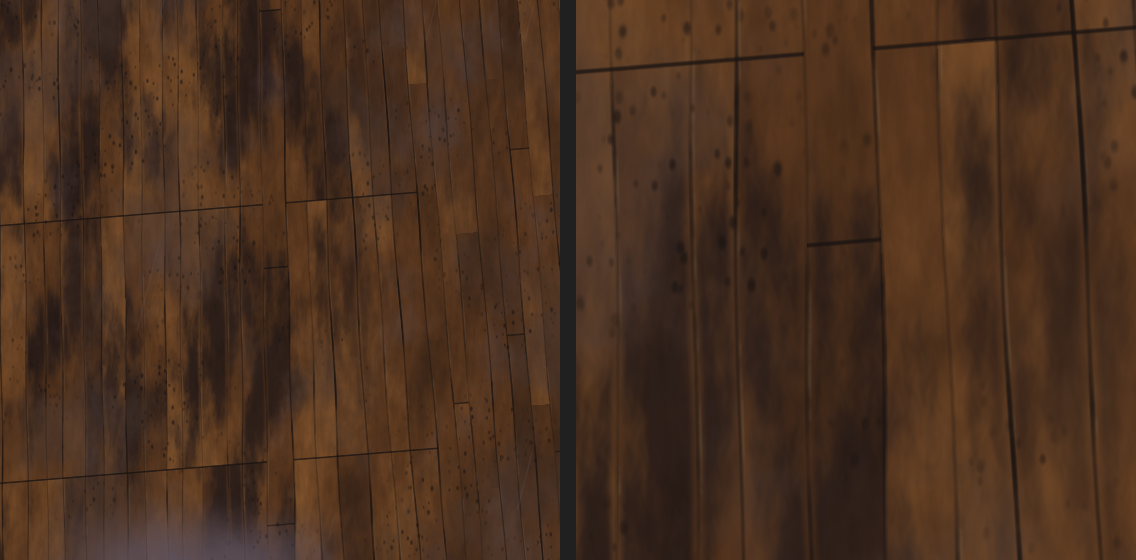
Left, the full canvas; right, a detail of the centre.
A WebGL 1 fragment shader for this texture:

```glsl
precision highp float;
// Worn, varnished floor of narrow upright boards with dark stains and violet glare.
// Jittered edges divide boards; warped layered sines give stain, grain and sheen;
// cellular points give pits, and a short loop draws fine scratches.
uniform vec2 u_resolution;

const float BOARDS = 28.0;
const float ROW_HEIGHT = 0.46;
const float ROW_START = 0.137;
const float ROW_SLOPE = 0.08;
const float STAIN_AMOUNT = 0.88;
const float PIT_CELLS = 105.0;
const vec3 WOOD_DEEP = vec3(0.255, 0.160, 0.095);
const vec3 WOOD_MID = vec3(0.335, 0.205, 0.112);
const vec3 WOOD_GOLD = vec3(0.450, 0.290, 0.155);
const vec3 STAIN = vec3(0.145, 0.100, 0.090);
const vec3 GAP = vec3(0.090, 0.070, 0.065);
const vec3 DUST = vec3(0.44, 0.36, 0.27);
const vec3 FILM = vec3(0.285, 0.215, 0.190);
const vec3 SHEEN = vec3(0.37, 0.32, 0.36);

float hash(vec2 p) {
  return fract(sin(dot(p, vec2(127.1, 311.7))) * 43758.545);
}

// Warped layered sines, roughly -0.8 to 0.8
float waves(vec2 p) {
  float sum = 0.0, amp = 0.5;
  for (int i = 0; i < 6; i++) {
    sum += amp * sin(p.x + 1.3 * sin(p.y * 0.8 + 1.0)) * sin(p.y + 1.1 * sin(p.x * 0.7));
    p = mat2(1.6, 1.2, -1.2, 1.6) * p + vec2(3.1, 1.7);
    amp *= 0.58;
  }
  return sum;
}

// Cellular pits: upright ellipses of random size, present in some cells
float pits(vec2 p) {
  float mask = 0.0;
  vec2 cell = floor(p);
  for (int j = -1; j <= 1; j++) {
    for (int i = -1; i <= 1; i++) {
      vec2 c = cell + vec2(float(i), float(j));
      vec2 centre = c + vec2(hash(c), hash(c + 17.3));
      float size = 0.32 * pow(hash(c + 41.7), 4.0);
      float d = length((p - centre) * vec2(1.0, 0.6));
      mask = max(mask, (1.0 - smoothstep(size * 0.3, size + 0.12, d)) * smoothstep(0.03, 0.25, size));
    }
  }
  return mask;
}

float stroke(float d, float halfWidth, float soft) {
  return 1.0 - smoothstep(halfWidth, halfWidth + soft, abs(d));
}

float segment(vec2 p, vec2 a, vec2 b) {
  vec2 ab = b - a;
  return length(p - a - ab * clamp(dot(p - a, ab) / dot(ab, ab), 0.0, 1.0));
}

void main() {
  vec2 uv = gl_FragCoord.xy / u_resolution;
  float soft = max(1.2 / u_resolution.y, 0.0018);
  float worn = 1.0 - smoothstep(0.48, 0.76, uv.x + 0.06 * sin(uv.y * 7.0));

  // Boards lean only toward the right
  float x = uv.x - (0.012 + 0.07 * smoothstep(0.4, 0.85, uv.x)) * (1.0 - uv.y);
  x += 0.0012 * sin(uv.y * 19.0 + uv.x * 40.0);
  float b = x * BOARDS;
  float edge = floor(b + 0.5);
  float seam = (b - edge - 0.36 * (hash(vec2(edge, 3.0)) - 0.5)) / BOARDS;
  float board = edge - step(seam, 0.0);

  // End joints align on the left and stagger on the right
  float pick = hash(vec2(board, 9.0));
  float loose = max(step(19.5, board), step(0.9, pick));
  float rowPos = (uv.y - ROW_START - ROW_SLOPE * uv.x) / ROW_HEIGHT;
  float end = rowPos + loose * (hash(vec2(board, 23.0)) - 0.5);
  float row = floor(end);
  float joint = (fract(end + 0.5) - 0.5) * ROW_HEIGHT;
  float jointId = floor(end + 0.5);
  float tone = hash(vec2(board, row + 5.0));
  float side = smoothstep(-0.002, 0.002, seam);

  // Wood tone, blotches and upright grain
  float blotch = waves(uv * vec2(17.0, 9.0) + tone * 2.0);
  float fine = waves(uv * vec2(210.0, 42.0) + board);
  float light = 0.46 + 0.36 * (tone - 0.5) + 0.42 * blotch + 0.17 * worn;
  vec3 colour = mix(WOOD_DEEP, WOOD_MID, smoothstep(0.0, 0.5, light));
  colour = mix(colour, WOOD_GOLD, smoothstep(0.46, 0.98, light));
  colour *= 1.0 + 0.09 * fine + 0.05 * waves(uv * vec2(80.0, 60.0));

  // Soft stain pools run along boards and fade near worn edges
  float across = fract(rowPos);
  float band = smoothstep(0.0, 0.3, across) * (1.0 - 0.7 * smoothstep(0.58, 0.85, across) * step(rowPos, 1.0));
  float pool = waves(uv * vec2(26.0, 8.0) + vec2(2.0, tone * 1.2));
  pool += 0.2 * (0.5 - tone) + 0.32 * band - 0.04 + 0.07 * fine;
  float stain = smoothstep(-0.1, 0.68, pool) * mix(0.28, 1.0, worn);
  stain *= 1.0 - 0.55 * stroke(seam, 0.0005, 0.006) * step(0.5, hash(vec2(edge, 31.0)));
  colour = mix(colour, STAIN * (1.0 + 0.12 * blotch + 0.08 * fine), STAIN_AMOUNT * stain);

  // Dull varnish film and cloudy sheen, strongest at the lower edge
  float film = smoothstep(-0.1, 0.6, waves(uv * vec2(9.0, 8.0) + 4.0));
  colour = mix(colour, FILM, 0.5 * film);
  float haze = smoothstep(0.2, 0.8, waves(uv * vec2(19.0, 12.0) + 8.0));
  float glare = 1.0 - smoothstep(-0.01, 0.12, uv.y + 0.02 * waves(uv * 11.0));
  glare *= smoothstep(0.0, 0.28, uv.x) * (1.0 - smoothstep(0.44, 0.66, uv.x));
  colour = mix(colour, SHEEN, 0.18 * haze + 0.85 * glare);

  // Tiny pits, then broken seams of uneven depth with dusty lips
  float clear = 1.0 - 0.75 * glare;
  float pitted = smoothstep(-0.1, 0.5, waves(uv * 12.0 + 2.0));
  colour = mix(colour, GAP, 0.6 * clear * pitted * pits(uv * PIT_CELLS));
  float open = smoothstep(-0.1, 0.65, waves(vec2(edge * 2.3, uv.y * 11.0)));
  float depth = 0.18 + 0.3 * hash(vec2(edge, 47.0)) + 0.42 * open;
  float dusty = smoothstep(0.1, 0.5, waves(vec2(edge * 4.1 + 2.0, uv.y * 23.0)));
  colour = mix(colour, DUST, 0.3 * dusty * clear * stroke(seam - 0.0016, 0.0001, soft));
  colour = mix(colour, GAP, depth * clear * stroke(seam, 0.0001 + 0.0006 * open * side, soft));

  // Joints: firm on the left, faint and often closed on the right
  float jointDepth = mix(0.75, 0.65 * step(0.55, hash(vec2(board, jointId + 71.0))), step(19.5, board));
  colour = mix(colour, GAP, jointDepth * clear * stroke(joint, 0.0003, soft));

  // Sparse pale scratches
  for (int i = 0; i < 7; i++) {
    float n = float(i);
    vec2 a = vec2(hash(vec2(n, 51.0)), hash(vec2(n, 67.0)));
    vec2 tip = a + vec2(0.05, 0.2) * (0.2 + 0.8 * hash(vec2(n, 83.0)));
    colour = mix(colour, SHEEN, 0.25 * stroke(segment(uv, a, tip), 0.0001, soft));
  }
  gl_FragColor = vec4(clamp(colour, 0.0, 1.0), 1.0);
}
```
